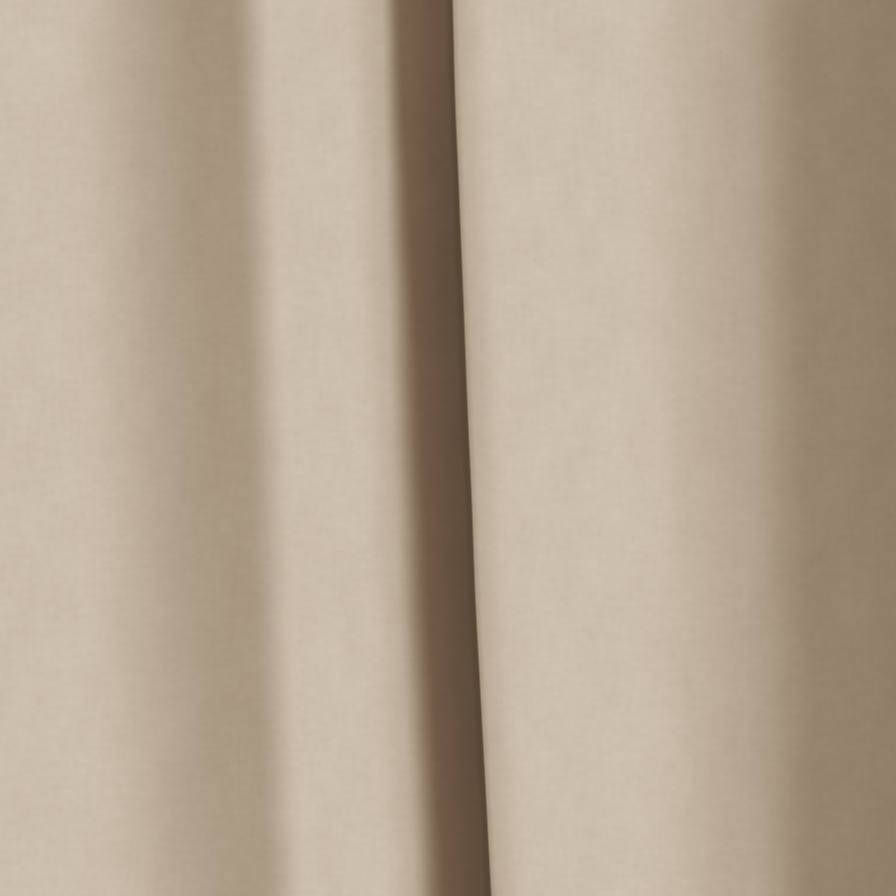
This texture is drawn by a Shadertoy shader. Its source:

```glsl
// Draped linen curtain: soft vertical folds, one deep shadowed crease and a fine weave.
#define LIGHT_CLOTH vec3(0.815, 0.765, 0.695)
#define DEEP_SHADOW vec3(0.345, 0.275, 0.215)
#define WARMTH vec3(1.0, 1.10, 1.24)   // per-channel falloff, browns the half tones
#define EDGE_TOP 0.505                 // crease position at the top
#define EDGE_LEAN 0.030
#define EDGE_BEND 0.013
#define CREASE_WIDTH 0.069
#define VALLEY_LEAN 0.038
#define WEAVE_SCALE 190.0
#define WEAVE_DEPTH 0.060
#define MOTTLE_DEPTH 0.028

float hash(vec2 p) {
    vec3 q = fract(vec3(p.xyx) * 0.1031);
    q += dot(q, q.yzx + 33.33);
    return fract((q.x + q.y) * q.z);
}

float valueNoise(vec2 p) {
    vec2 cell = floor(p), f = fract(p);
    f = f * f * (3.0 - 2.0 * f);
    float low = mix(hash(cell), hash(cell + vec2(1, 0)), f.x);
    float high = mix(hash(cell + vec2(0, 1)), hash(cell + vec2(1, 1)), f.x);
    return mix(low, high, f.y);
}

// Left panel: a wide valley, a lit ridge, then the turn into the crease.
float leftPanel(float x, float toEdge, float down) {
    float u = x - VALLEY_LEAN * down;
    float valley = smoothstep(0.05, 0.235, u) * (1.0 - smoothstep(0.255, 0.305, u));
    float shade = 0.965 - mix(0.33, 0.27, down) * valley;
    shade -= 0.14 * smoothstep(-0.125, -0.075, toEdge);

    float blur = mix(0.012, 0.020, smoothstep(0.0, 0.5, down));
    float inside = smoothstep(-blur, blur, toEdge + CREASE_WIDTH);
    float crease = mix(0.21, 0.07, smoothstep(-CREASE_WIDTH, -0.005, toEdge));
    crease += 0.06 * (1.0 - smoothstep(0.0, 0.35, down));
    crease -= 0.13 * smoothstep(-0.010, 0.0, toEdge);
    return mix(shade, crease, inside);
}

// Right panel: a rounded rim, a broad lit face, then a dim far side.
float rightPanel(float x, float toEdge, float down) {
    float shade = 0.97 - 0.15 * (1.0 - smoothstep(0.0, 0.045, toEdge));
    shade -= 0.14 * (1.0 - smoothstep(0.0, 0.008, toEdge));
    float u = x - 0.012 * (down - 0.5);
    shade -= 0.19 * smoothstep(0.70, 0.84, u);
    shade -= 0.26 * smoothstep(0.82, 0.915, u);
    return shade - 0.04 * smoothstep(0.92, 1.0, u);
}

// Crossed threads, loose grain and faint uneven patches, centred on zero.
float clothGrain(vec2 uv) {
    vec2 p = uv * WEAVE_SCALE;
    float weft = valueNoise(p * vec2(0.35, 1.4));
    float warp = valueNoise(p * vec2(1.4, 0.22) + 71.0);
    float grain = valueNoise(p + 137.0);
    float mottle = valueNoise(uv * vec2(38.0, 22.0) + 19.0);
    float weave = 0.35 * weft + 0.25 * warp + 0.40 * grain - 0.5;
    return WEAVE_DEPTH * weave + MOTTLE_DEPTH * (mottle - 0.5);
}

void mainImage(out vec4 fragColor, in vec2 fragCoord) {
    vec2 uv = fragCoord / iResolution.xy;
    float down = 1.0 - uv.y;

    // Leaning crease edge with a slight waver
    float edge = EDGE_TOP + EDGE_LEAN * down + EDGE_BEND * down * down;
    edge += 0.0015 * (valueNoise(vec2(down * 9.0, 4.0)) - 0.5);
    float toEdge = uv.x - edge;

    // Join both panels across the edge
    float soft = max(0.0016, 1.0 / iResolution.x);
    float side = smoothstep(-soft, soft, toEdge);
    float shade = mix(leftPanel(uv.x, toEdge, down), rightPanel(uv.x, toEdge, down), side);

    // Weave, quieter in the shadow
    shade += clothGrain(uv) * mix(0.6, 1.0, clamp(shade, 0.0, 1.0));

    vec3 tone = pow(vec3(clamp(shade, 0.0, 1.1)), WARMTH);
    fragColor = vec4(mix(DEEP_SHADOW, LIGHT_CLOTH, tone), 1.0);
}
```
